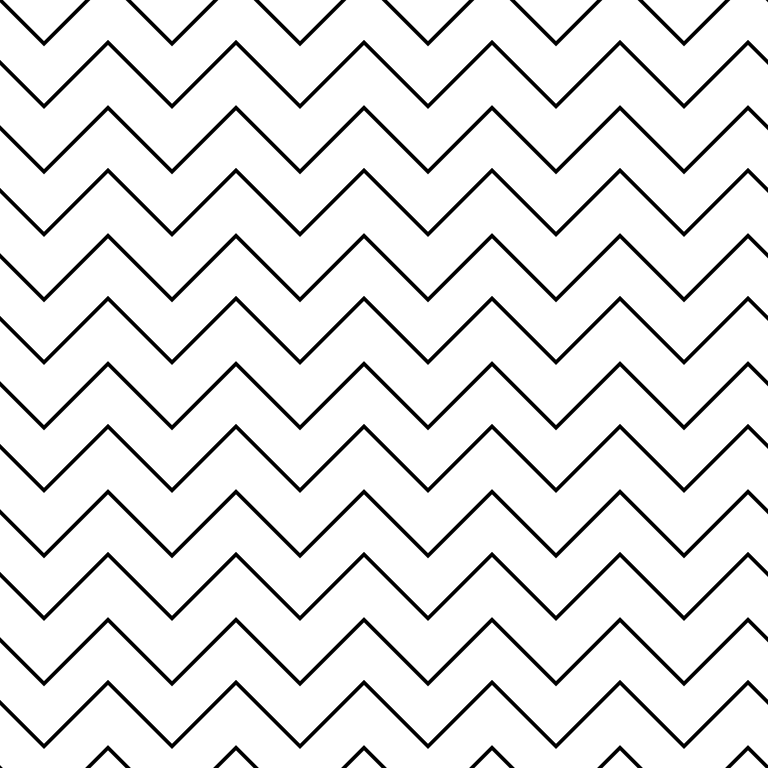
Give the GLSL for this pattern, as a three.js fragment shader.

```glsl
// Thin black chevron lines stacked on white, in rows of slightly alternating spacing.
#define REPEATS 6.0          // zigzag periods across; twice as many rows up
#define PEAK_X 0.84375       // place of the peak within a period
#define ROW_Y 0.4135         // height of the lowest row's middle, in periods
#define ROW_SHIFT 0.0055     // alternate rows move up and down by this
#define LINE_WIDTH 0.029     // stroke width, in periods
#define INK vec3(0.0)
#define PAPER vec3(1.0)

varying vec2 vUv;

// Triangle wave of slope one: 0.25 at the peak, -0.25 in the valley
float zigzag(float x) {
  return 0.25 - abs(fract(x - PEAK_X + 0.5) - 0.5);
}

// Distance to the nearest chevron line, in periods
float chevronDistance(vec2 p) {
  float y = p.y - ROW_Y - zigzag(p.x);
  float row = floor(2.0 * y + 0.5);
  float shift = ROW_SHIFT * (1.0 - 2.0 * mod(row, 2.0));
  return abs(y - 0.5 * row - shift) * sqrt(0.5);
}

void main() {
  vec2 p = vUv * REPEATS;
  float pixel = max(fwidth(p.x), fwidth(p.y));

  // Stroke with an edge one pixel soft
  float edge = 0.5 * LINE_WIDTH - chevronDistance(p);
  float stroke = clamp(edge / pixel + 0.5, 0.0, 1.0);
  gl_FragColor = vec4(mix(PAPER, INK, stroke), 1.0);
}
```
